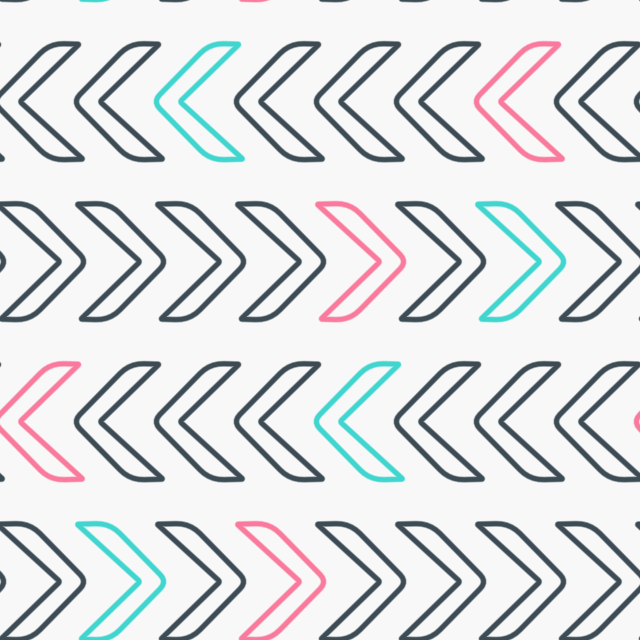
This pattern is drawn by a Shadertoy shader. Its source:

```glsl
// Rows of outlined chevrons that point right and left in turn, mostly slate with
// one teal and one pink per row. Each outline is a closed path of straight edges
// and curved corners, stroked by distance; columns and rows wrap, so it tiles.

#define COLUMNS 8
#define ROWS 4
#define PITCH 96.0          // column width; every length below shares this unit
#define ROW_HEIGHT 192.0
#define FIRST_ROW_Y 70.0    // centre line of the bottom row
#define HALF_STROKE 3.2
#define SOFTNESS 1.3
#define CURVE_STEPS 5
#define PAPER vec3(0.972, 0.973, 0.973)
#define SLATE vec3(0.235, 0.295, 0.33)
#define TEAL  vec3(0.25, 0.835, 0.81)
#define PINK  vec3(0.975, 0.48, 0.61)

// Corners of a left-pointing chevron: x, y, length trimmed for rounding
const vec3 CORNERS[6] = vec3[6](
    vec3(-8.5,   0.0, 12.0),   // outer tip
    vec3(60.0,  70.0, 17.0),   // upper shoulder
    vec3(95.0,  69.0,  2.0),   // upper end
    vec3(24.0,   0.0,  3.0),   // inner tip
    vec3(99.5, -69.0,  2.0),   // lower end
    vec3(60.0, -70.0, 17.0));  // lower shoulder

// Column of the accent chevron in each row, bottom row first
const int TEAL_COLUMN[ROWS] = int[ROWS](1, 4, 6, 2);
const int PINK_COLUMN[ROWS] = int[ROWS](3, 0, 4, 6);

float segmentDistance(vec2 p, vec2 a, vec2 b) {
    vec2 ab = b - a;
    vec2 ap = p - a;
    return length(ap - ab * clamp(dot(ap, ab) / dot(ab, ab), 0.0, 1.0));
}

// Distance to the rounded outline: one quadratic curve and one edge per corner
float chevronDistance(vec2 p) {
    float d = 1e5;
    for (int i = 0; i < 6; i++) {
        vec3 corner = CORNERS[i];
        vec3 next = CORNERS[(i + 1) % 6];
        vec2 before = CORNERS[(i + 5) % 6].xy;
        vec2 edge = normalize(next.xy - corner.xy);
        vec2 start = corner.xy + corner.z * normalize(before - corner.xy);
        vec2 end = corner.xy + corner.z * edge;
        vec2 previous = start;
        for (int k = 1; k <= CURVE_STEPS; k++) {
            float t = float(k) / float(CURVE_STEPS);
            vec2 point = mix(mix(start, corner.xy, t), mix(corner.xy, end, t), t);
            d = min(d, segmentDistance(p, previous, point));
            previous = point;
        }
        d = min(d, segmentDistance(p, end, next.xy - next.z * edge));
    }
    return d;
}

vec3 chevronColour(int column, int row) {
    if (column == TEAL_COLUMN[row]) return TEAL;
    if (column == PINK_COLUMN[row]) return PINK;
    return SLATE;
}

void mainImage(out vec4 fragColor, in vec2 fragCoord) {
    vec2 size = vec2(float(COLUMNS) * PITCH, float(ROWS) * ROW_HEIGHT);
    vec2 p = fragCoord / iResolution.xy * size;
    float blur = max(SOFTNESS, 0.75 * size.y / iResolution.y);

    // Row cell, with y measured from its centre line
    float rowIndex = floor((p.y - FIRST_ROW_Y) / ROW_HEIGHT + 0.5);
    float y = p.y - FIRST_ROW_Y - rowIndex * ROW_HEIGHT;
    int row = (int(rowIndex) + ROWS) % ROWS;
    bool pointsRight = row % 2 == 0;

    // Strokes reach slightly past their column, so draw the neighbours too
    int home = int(floor(p.x / PITCH));
    vec3 colour = PAPER;
    for (int i = -1; i <= 1; i++) {
        int column = home + i;
        vec2 q = vec2(p.x - float(column) * PITCH, y);
        if (pointsRight) q = vec2(PITCH - q.x, -q.y);
        float ink = 1.0 - smoothstep(-blur, blur, chevronDistance(q) - HALF_STROKE);
        colour = mix(colour, chevronColour((column + COLUMNS) % COLUMNS, row), ink);
    }
    fragColor = vec4(colour, 1.0);
}
```
